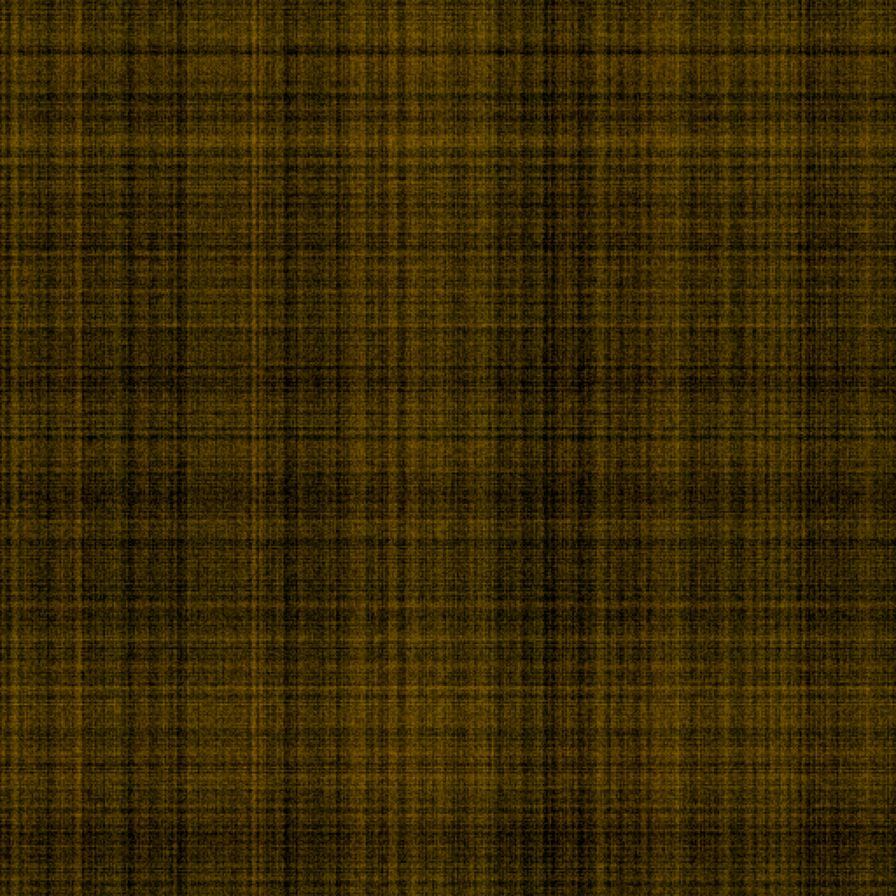
Write a Shadertoy shader that draws this texture.

```glsl
float hash(vec2 cell) {
    vec3 q = fract(cell.xyx * vec3(0.1031, 0.1030, 0.0973));
    q += dot(q, q.yzx + 33.33);
    return fract((q.x + q.y) * q.z);
}

// Smoothly blended cell values, centred on zero
float cellNoise(vec2 p) {
    vec2 cell = floor(p), f = smoothstep(0.0, 1.0, p - cell);
    float low = mix(hash(cell), hash(cell + vec2(1, 0)), f.x);
    float high = mix(hash(cell + vec2(0, 1)), hash(cell + vec2(1, 1)), f.x);
    return mix(low, high, f.y) - 0.5;
}

// Fine yarns, doubled yarns and broad bands across one axis
float threads(float x, float seed) {
    float yarn = 0.135 * cellNoise(vec2(x * 512.0 - 0.5, seed));
    yarn += 0.085 * cellNoise(vec2(x * 215.0, seed + 7.0));
    yarn += 0.065 * cellNoise(vec2(x * 70.0, seed + 13.0));
    return yarn + 0.07 * cellNoise(vec2(x * 19.0, seed + 23.0));
}

void mainImage(out vec4 fragColor, in vec2 fragCoord) {
    vec2 uv = fragCoord / iResolution.y;

    // Warp and weft
    float weave = threads(uv.x, 41.0) + threads(uv.y, 97.0);

    // Fibre grain, slightly stretched along both thread directions
    vec2 grainPos = uv * 512.0 - 0.5;
    float grain = 0.19 * cellNoise(grainPos + 150.0);
    grain += 0.05 * cellNoise(grainPos * vec2(0.3, 1.0) + 310.0);
    grain += 0.05 * cellNoise(grainPos * vec2(1.0, 0.3) + 570.0);

    // Dark olive to amber dye
    float dye = max(0.228 + weave + grain, 0.012);
    float olive = 0.012 * (cellNoise(vec2(uv.x * 90.0, 5.0)) + cellNoise(vec2(uv.y * 90.0, 9.0)));
    fragColor = vec4(dye, dye * 0.73 + olive, 0.0, 1.0);
}
```
